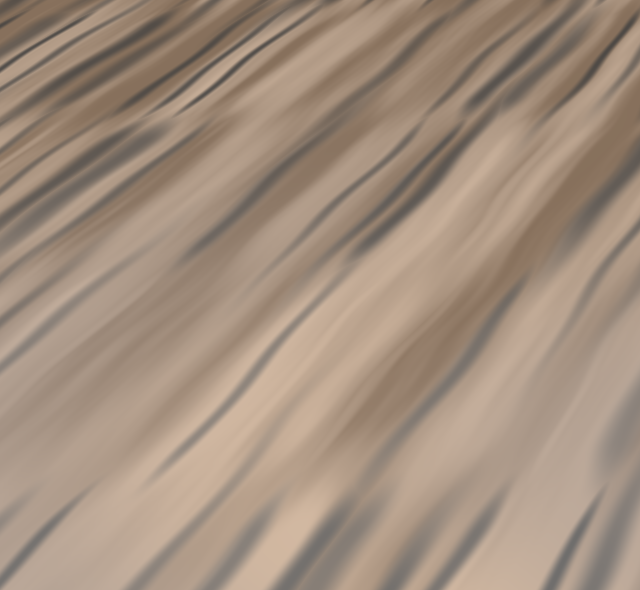
Write a Shadertoy shader that draws this texture.

```glsl
// Weathered tan ground with soft dark streaks receding to the upper right.

const vec2  VANISH       = vec2(2.15, 2.20);  // vanishing point, canvas heights
const float ROW_DEPTH    = 0.110;             // depth of one row of streaks
const float ROW_START    = 0.494;
const float STREAK_PITCH = 0.050;             // spacing across the streaks
const float BAND_PITCH   = 0.034;             // spacing of the broad pale bands
const float DENSITY      = 0.74;
const float BAND_AMOUNT  = 0.75;
const float RIDGE_AMOUNT = 0.22;
const float GRAIN_AMOUNT = 0.05;
const float FALLOFF      = 0.58;              // darkening towards the top

const vec3 BROWN    = vec3(0.53, 0.44, 0.36);
const vec3 TAN      = vec3(0.69, 0.60, 0.52);
const vec3 PALE     = vec3(0.82, 0.72, 0.63);
const vec3 HAZE     = vec3(0.65, 0.60, 0.57);
const vec3 SLATE    = vec3(0.41, 0.41, 0.41);
const vec3 CHARCOAL = vec3(0.26, 0.255, 0.25);

float hash(vec2 p) {
    vec3 q = fract(vec3(p.xyx) * vec3(0.1031, 0.1030, 0.0973));
    q += dot(q, q.yzx + 33.33);
    return fract((q.x + q.y) * q.z);
}

// Cell tones blended softly across, and more quickly at the row joints.
float bands(vec2 q) {
    vec2 cell = floor(q), f = q - cell;
    float x = smoothstep(0.0, 1.0, f.x);
    float y = smoothstep(0.2, 0.8, f.y);
    float low  = mix(hash(cell), hash(cell + vec2(1, 0)), x);
    float high = mix(hash(cell + vec2(0, 1)), hash(cell + vec2(1, 1)), x);
    return mix(low, high, y);
}

// Cellular streaks: one rounded head and one fading tail in each cell.
float streaks(vec2 q, float seed, float density) {
    vec2 cell = floor(q);
    float cover = 0.0;
    for (int j = -1; j <= 1; j++)
    for (int i = -1; i <= 1; i++) {
        vec2 id = cell + vec2(i, j);
        vec2 key = id + seed;
        if (hash(key + 7.3) > density) continue;

        // Columns stay nearly aligned, so streaks join with small kinks.
        float center = id.x + 0.2 + 0.6 * hash(vec2(key.x, seed))
                     + 0.28 * (hash(key + 19.1) - 0.5);
        float along = q.y - id.y;
        if (hash(key + 31.7) > 0.6) along = 1.0 - along;

        float size = hash(key + 43.9);
        float tail = 0.1 + 0.85 * hash(key + 57.2);
        float width = mix(0.20, 0.58, size * size);
        float head = 1.0 - smoothstep(0.82, 1.08, along);
        width *= 0.55 + 0.45 * head;

        float across = abs(q.x - center);
        float body = smoothstep(-tail, 0.45, along) * head;
        float edge = 1.0 - smoothstep(0.05 * width, width, across);
        float strength = 0.55 + 0.45 * hash(key + 71.5);
        cover = max(cover, edge * body * strength);
    }
    return cover;
}

// Layered sines, long in depth and fine across.
float grain(vec2 g) {
    float sum = 0.0, weight = 0.5;
    vec2 freq = vec2(130.0, 22.0);
    for (int i = 0; i < 4; i++) {
        sum += weight * sin(dot(g, freq) + 2.0 * sin(g.y * freq.y * 1.7 + g.x * 19.0));
        freq *= vec2(1.73, -1.41);
        weight *= 0.62;
    }
    return sum;
}

void mainImage(out vec4 fragColor, in vec2 fragCoord) {
    vec2 uv = fragCoord / iResolution.y;

    // Project the canvas onto the receding ground.
    float depth = 1.0 / (VANISH.y - uv.y);
    vec2 ground = vec2((uv.x - VANISH.x) * depth, depth);
    float row = (depth - ROW_START) / ROW_DEPTH;
    float wobble = 0.0035 * sin(row * 5.1 + ground.x * 23.0)
                 + 0.0018 * sin(row * 11.3 - ground.x * 41.0);
    float side = ground.x + wobble;

    // Pale ground: bands, thin ridges, fine grain and the overall falloff.
    float band  = bands(vec2(side / BAND_PITCH, row - 0.5) + 80.0);
    float ridge = streaks(vec2(side / (0.8 * STREAK_PITCH), row) + 140.0, 5.0, 0.6);
    float tone = 0.46 + BAND_AMOUNT * (band - 0.5) + RIDGE_AMOUNT * ridge
               + GRAIN_AMOUNT * grain(ground) + FALLOFF * (0.45 - uv.y);
    tone = clamp(tone, 0.0, 1.0);
    vec3 color = mix(BROWN, TAN, smoothstep(0.0, 0.5, tone));
    color = mix(color, PALE, smoothstep(0.4, 1.0, tone));

    // Cool sheen in broad patches, mostly on the lower part.
    float patches = 0.5 + 0.5 * sin(uv.x * 5.3 + 2.2 * sin(uv.y * 4.1 + 0.7));
    color = mix(color, HAZE, 0.5 * patches * smoothstep(0.95, 0.25, uv.y));

    // Dark streaks, charcoal far away and slate nearby.
    float dark = streaks(vec2(side / STREAK_PITCH, row) + 60.0, 0.0, DENSITY);
    vec3 shade = mix(SLATE, CHARCOAL, smoothstep(0.2, 0.95, uv.y));
    color = mix(color, shade, 0.92 * dark);

    fragColor = vec4(color, 1.0);
}
```
